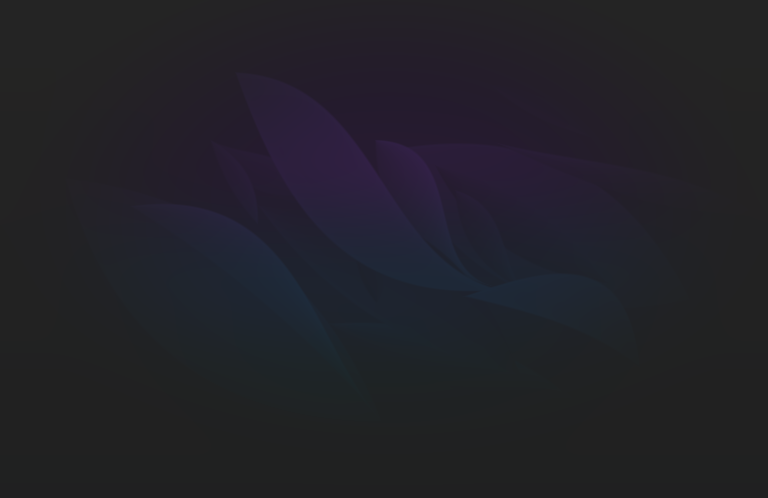
Give the GLSL for this background, as a WebGL 2 fragment shader.

```glsl
#version 300 es
precision highp float;

uniform vec2 u_resolution;
out vec4 fragColor;

// Paints one petal over the light field. It runs from tip to tail; lo and hi
// hold the bulge and skew of its two sides, glow the light at each side.
void petal(inout float light, vec2 p, vec2 tip, vec2 tail, vec2 lo, vec2 hi, vec2 glow) {
    vec2 axis = tail - tip;
    vec2 rel = p - tip;
    float len = length(axis);
    float t = dot(rel, axis) / (len * len);
    float side = (axis.x * rel.y - axis.y * rel.x) / (len * len);
    float arch = 4.0 * t * (1.0 - t);
    float low = arch * (lo.x + lo.y * (t - 0.5));
    float high = arch * (hi.x + hi.y * (t - 0.5));
    float inset = min(side - low, high - side) * len;
    float inside = step(0.0, t) * step(t, 1.0) * smoothstep(-0.002, 0.004, inset);
    float across = clamp((side - low) / max(high - low, 0.001), 0.0, 1.0);
    float shade = mix(glow.x, glow.y, across);
    shade *= 1.0 + 0.18 * exp(-90.0 * max(inset, 0.0));
    light = mix(light, shade, 0.92 * inside);
}

// Violet above, blue in the middle, teal below
vec3 byHeight(float y, vec3 teal, vec3 blue, vec3 violet) {
    return mix(mix(teal, blue, smoothstep(0.2, 0.42, y)), violet, smoothstep(0.42, 0.68, y));
}

void main() {
    vec2 p = gl_FragCoord.xy / u_resolution * vec2(1.542, 1.0);
    float light = 0.16;

    // Broad petals at the right
    petal(light, p, vec2(0.783, 0.699), vec2(1.386, 0.398), vec2(-0.2, 0.0), vec2(0.19, 0.0), vec2(0.3, 0.42));
    petal(light, p, vec2(0.753, 0.819), vec2(1.526, 0.568), vec2(-0.05, -0.08), vec2(-0.01, 0.15), vec2(0.2, 0.48));
    petal(light, p, vec2(0.984, 0.829), vec2(1.185, 0.725), vec2(-0.06, 0.0), vec2(0.12, 0.0), vec2(0.24, 0.17));

    // Dark hollow with the folded bud
    petal(light, p, vec2(0.873, 0.669), vec2(1.221, 0.432), vec2(-0.14, 0.0), vec2(0.1, 0.0), vec2(0.08, 0.32));
    petal(light, p, vec2(0.914, 0.618), vec2(1.044, 0.422), vec2(-0.15, 0.0), vec2(0.12, -0.2), vec2(0.12, 0.38));
    petal(light, p, vec2(0.753, 0.719), vec2(1.004, 0.422), vec2(-0.2, 0.0), vec2(0.04, -0.5), vec2(0.25, 0.72));

    // Small petals at the upper left
    petal(light, p, vec2(0.422, 0.719), vec2(0.633, 0.612), vec2(-0.2, 0.0), vec2(0.1, 0.2), vec2(0.2, 0.36));
    petal(light, p, vec2(0.422, 0.719), vec2(0.518, 0.548), vec2(-0.06, 0.0), vec2(0.16, 0.0), vec2(0.28, 0.44));

    // Shadow and low teal fold under the centre
    petal(light, p, vec2(0.66, 0.35), vec2(1.15, 0.2), vec2(-0.1, 0.0), vec2(0.1, 0.0), vec2(0.12, 0.42));
    petal(light, p, vec2(0.518, 0.588), vec2(1.044, 0.247), vec2(-0.1, 0.0), vec2(0.2, 0.0), vec2(0.3, 0.1));
    petal(light, p, vec2(0.715, 0.478), vec2(0.757, 0.39), vec2(-0.08, 0.0), vec2(0.4, 0.0), vec2(0.06, 0.2));

    // Main petal and the sweep that carries it to the right
    petal(light, p, vec2(0.472, 0.855), vec2(1.004, 0.418), vec2(-0.2, -0.1), vec2(0.0376, -0.307), vec2(0.56, 0.68));
    petal(light, p, vec2(0.518, 0.629), vec2(1.285, 0.261), vec2(-0.038, 0.2), vec2(-0.08, 1.0), vec2(0.58, 0.62));

    // Left petal with its bright blade
    petal(light, p, vec2(0.131, 0.643), vec2(0.767, 0.153), vec2(-0.19, 0.0), vec2(0.15, 0.0), vec2(0.5, 0.36));
    petal(light, p, vec2(0.261, 0.586), vec2(0.763, 0.157), vec2(0.04, 0.0), vec2(0.165, -0.24), vec2(0.48, 0.76));

    // Tint the light, with a soft glow at the violet heart
    vec3 shadow = byHeight(p.y, vec3(0.115, 0.133, 0.14), vec3(0.115, 0.128, 0.165), vec3(0.13, 0.1, 0.155));
    vec3 lit = byHeight(p.y, vec3(0.1, 0.175, 0.195), vec3(0.12, 0.178, 0.25), vec3(0.185, 0.132, 0.27));
    vec3 color = mix(shadow, lit, light);
    vec2 heart = (p - vec2(0.79, 0.665)) / vec2(0.34, 0.11);
    color += vec3(0.022, 0.003, 0.03) * exp(-dot(heart, heart)) * (0.4 + light);

    // Charcoal surround
    float reach = length((p - vec2(0.78, 0.57)) / vec2(0.74, 0.52));
    vec3 charcoal = mix(vec3(0.126, 0.127, 0.128), vec3(0.143, 0.142, 0.141), p.y);
    fragColor = vec4(mix(color, charcoal, smoothstep(0.35, 1.08, reach)), 1.0);
}
```
